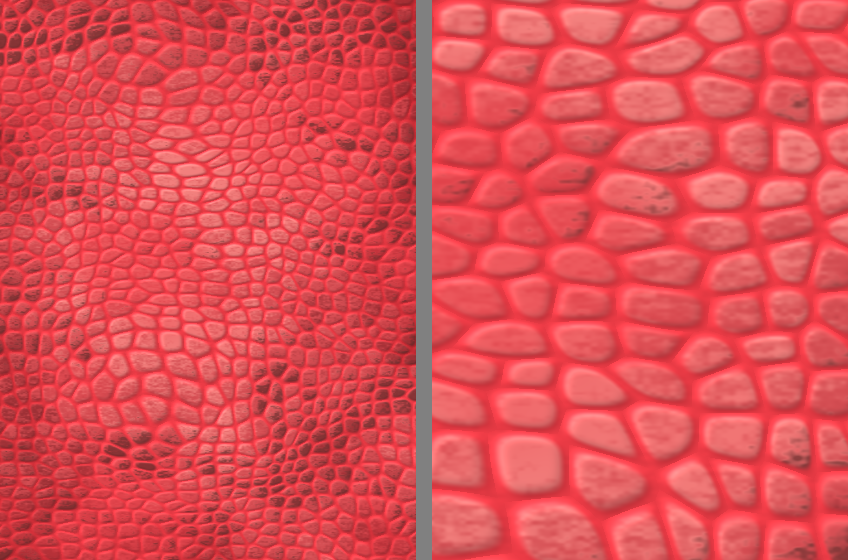
Left: the whole. Right: its middle third, enlarged.
Reproduce this texture procedurally as a WebGL 2 fragment shader.

```glsl
#version 300 es
precision highp float;

uniform vec2 u_resolution;
out vec4 fragColor;

// Layout, in canvas widths
const vec2 SCALE_COUNT = vec2(23.0, 28.0);
const float JITTER = 0.66;
const float STAGGER = 0.2;
const float GAP = 0.085;
const float ROUNDING = 11.0;
const float SOFTNESS = 0.045;
const float WARP = 0.075;
// Swollen regions: centre, radius, strength
const vec4 BULGES[3] = vec4[3](
    vec4(0.36, 0.41, 0.21, 0.42),
    vec4(0.40, 1.19, 0.22, 0.40),
    vec4(0.53, 0.78, 0.10, 0.25));

// Lighting
const vec2 GLOW_CENTRE = vec2(0.50, 0.64);
const vec2 LIGHT_DIR = vec2(-0.5, 0.85);
const float RELIEF = 0.20;
const float GRAIN = 0.55;

// Colours
const vec3 GROOVE_DARK = vec3(0.72, 0.15, 0.18);
const vec3 GROOVE_BRIGHT = vec3(0.92, 0.23, 0.27);
const vec3 SCALE_DARK = vec3(0.62, 0.19, 0.21);
const vec3 SCALE_MID = vec3(0.83, 0.30, 0.32);
const vec3 SCALE_PALE = vec3(0.95, 0.50, 0.49);
const vec3 SMUDGE = vec3(0.42, 0.17, 0.17);

vec2 hash2(vec2 p) {
    vec3 h = fract(p.xyx * vec3(0.1031, 0.1030, 0.0973));
    h += dot(h, h.yzx + 33.33);
    return fract((h.xx + h.yz) * h.zy);
}

float noise(vec2 p) {
    vec2 i = floor(p), f = fract(p);
    f = f * f * (3.0 - 2.0 * f);
    float low = mix(hash2(i).x, hash2(i + vec2(1, 0)).x, f.x);
    float high = mix(hash2(i + vec2(0, 1)).x, hash2(i + vec2(1, 1)).x, f.x);
    return mix(low, high, f.y);
}

float fbm(vec2 p) {
    return 0.55 * noise(p) + 0.3 * noise(p * 2.1 + 17.3) + 0.15 * noise(p * 4.3 + 41.7);
}

// Bends the rows and enlarges the scales inside each bulge
vec2 bend(vec2 p) {
    vec2 q = p;
    for (int i = 0; i < 3; i++) {
        vec2 r = p - BULGES[i].xy;
        q -= r * BULGES[i].w * exp(-dot(r, r) / (BULGES[i].z * BULGES[i].z));
    }
    q += WARP * (vec2(noise(p * 3.2 + 5.0), noise(p * 3.2 + 23.0)) - 0.5);
    q += 0.3 * WARP * (vec2(noise(p * 8.0 + 61.0), noise(p * 8.0 + 83.0)) - 0.5);
    return q;
}

vec2 site(vec2 cell) {
    float side = mod(cell.y, 2.0) - 0.5;
    return cell + 0.5 + vec2(STAGGER * side, 0.0) + JITTER * (hash2(cell + 7.0) - 0.5);
}

// Rounded Voronoi: edge distance, plus outward normal and cell id
float scaleEdge(vec2 q, out vec2 normal, out vec2 id) {
    vec2 base = floor(q), nearest = vec2(0.0);
    float best = 1e3;
    for (int y = -1; y <= 1; y++)
    for (int x = -1; x <= 1; x++) {
        vec2 cell = base + vec2(x, y);
        vec2 r = site(cell) - q;
        if (dot(r, r) < best) { best = dot(r, r); nearest = r; id = cell; }
    }
    float total = 0.0;
    normal = vec2(0.0);
    for (int y = -2; y <= 2; y++)
    for (int x = -2; x <= 2; x++) {
        if (x == 0 && y == 0) continue;
        vec2 r = site(id + vec2(x, y)) - q;
        vec2 n = normalize(r - nearest);
        float weight = exp(-ROUNDING * dot(0.5 * (r + nearest), n));
        total += weight;
        normal += weight * n;
    }
    normal /= total;
    return -log(total) / ROUNDING;
}

void main() {
    vec2 p = gl_FragCoord.xy / u_resolution.x;
    vec2 normal, id;
    float d = scaleEdge(bend(p) * SCALE_COUNT, normal, id);
    float soft = SOFTNESS + 0.5 * SCALE_COUNT.y / u_resolution.x;
    float top = smoothstep(GAP - soft, GAP + soft, d);
    vec2 rnd = hash2(id + 131.0);

    // Broad light and fine horizontal brushing
    float glow = 1.0 - smoothstep(0.05, 0.85, length((p - GLOW_CENTRE) * vec2(1.15, 0.85)));
    float cloud = fbm(p * 4.0 + 3.0);
    float light = clamp(0.15 + 0.62 * glow + 0.9 * (cloud - 0.5), 0.0, 1.0);
    float grain = 0.6 * noise(p * vec2(75.0, 230.0)) + 0.4 * noise(p * vec2(190.0, 330.0)) - 0.5;

    // Scale tops
    float tone = light + 0.28 * (rnd.x - 0.5) + GRAIN * grain + 0.08;
    vec3 skin = mix(SCALE_DARK, SCALE_MID, smoothstep(0.0, 0.5, tone));
    skin = mix(skin, SCALE_PALE, smoothstep(0.45, 1.1, tone));
    vec3 groove = mix(GROOVE_DARK, GROOVE_BRIGHT, smoothstep(0.0, 0.55, light + 0.12));
    skin = mix(skin, groove, 0.55 * smoothstep(0.45, 0.7, fbm(p * 3.0 + 51.0)));

    // Dark wear, stronger toward the lower right of each scale
    float wear = fbm(p * vec2(6.0, 8.0) + 91.0) + 0.22 * (rnd.y - 0.5) + 0.5 * grain;
    wear += 0.14 * dot(normal, vec2(0.6, -0.6)) - 0.1 * glow;
    skin = mix(skin, SMUDGE, 0.75 * smoothstep(0.5, 0.82, wear));

    // Raised rims
    vec3 color = mix(groove * (1.0 + 0.08 * grain), skin, top);
    float rim = (d - GAP) / 0.09;
    float slope = dot(normal, normalize(LIGHT_DIR)) * exp(-rim * rim);
    color *= 1.0 + RELIEF * slope;
    color += 0.10 * max(slope, 0.0) * light;
    fragColor = vec4(clamp(color, 0.0, 1.0), 1.0);
}
```
